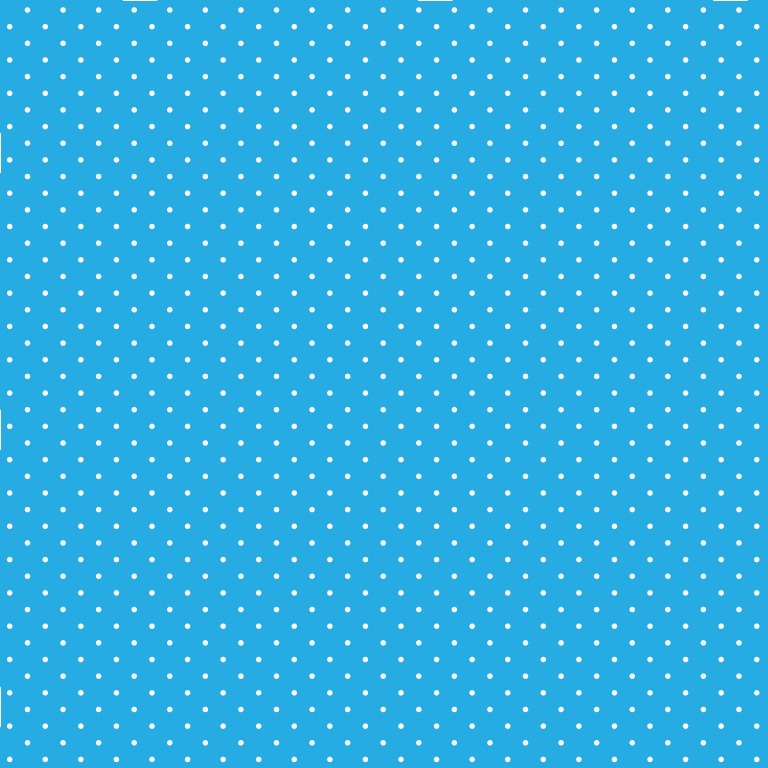
Give the GLSL for this pattern, as a Shadertoy shader.

```glsl
// Small white polka dots in a staggered lattice on sky blue, with thin light nicks on two edges.

const vec3 SKY = vec3(0.15, 0.67, 0.885);
const vec3 WHITE = vec3(0.99, 0.995, 1.0);
const vec3 CORE_TINT = vec3(0.84, 0.92, 0.96);

// Lengths are fractions of the canvas height; y runs down from the top.
const vec2 SPACING = vec2(0.04632, 0.04337);
const vec2 FIRST_DOT = vec2(0.01263, 0.03471);
const float DOT_RADIUS = 0.00355;
const float CORE_RADIUS = 0.0014;
const float CORE_STRENGTH = 0.6;

const float NICK_DEPTH = 0.0013;
const vec3 TOP_NICKS = vec3(0.1823, 0.3844, 0.0225);   // centre, period, half length
const vec3 LEFT_NICKS = vec3(0.1992, 0.3607, 0.0262);

// Distance to the nearest point of a rectangular lattice.
float latticeDistance(vec2 p, vec2 origin) {
    vec2 q = p - origin;
    return length(q - SPACING * round(q / SPACING));
}

// Antialiased coverage, one pixel wide around the zero distance.
float coverage(float dist, float pixel) {
    return clamp(0.5 - dist / pixel, 0.0, 1.0);
}

// Repeated slivers lying along an edge.
float edgeNicks(float along, float depth, vec3 nicks, float pixel) {
    float q = along - nicks.x;
    q -= nicks.y * round(q / nicks.y);
    return coverage(max(abs(q) - nicks.z, depth - NICK_DEPTH), pixel);
}

void mainImage(out vec4 fragColor, in vec2 fragCoord) {
    float pixel = 1.0 / iResolution.y;
    vec2 p = vec2(fragCoord.x, iResolution.y - fragCoord.y) * pixel;

    // Two interleaved lattices form the staggered rows.
    float clearDots = latticeDistance(p, FIRST_DOT);
    float tintedDots = latticeDistance(p, FIRST_DOT + 0.5 * SPACING);
    float dots = coverage(min(clearDots, tintedDots) - DOT_RADIUS, pixel);

    // Alternate rows carry a faint dull centre.
    float core = CORE_STRENGTH * coverage(tintedDots - CORE_RADIUS, pixel);
    vec3 color = mix(SKY, mix(WHITE, CORE_TINT, core), dots);

    // Light nicks along the top and left borders.
    float nicks = max(edgeNicks(p.x, p.y, TOP_NICKS, pixel),
                      edgeNicks(p.y, p.x, LEFT_NICKS, pixel));
    color = mix(color, WHITE, nicks);

    fragColor = vec4(color, 1.0);
}
```
